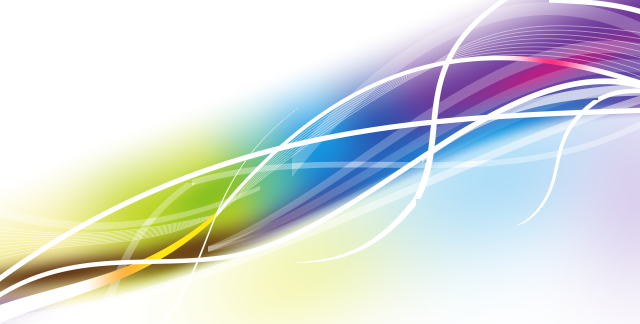
This background is drawn by a Shadertoy shader. Its source:

```glsl
// Flowing rainbow wave with white ribbons and fine line fans on a pale ground.
#define ASPECT 1.97
#define FAN_LINES 9
#define FAN_WIDTH 0.0012
#define FAN_ALPHA 0.5
#define VEIL_ALPHA 0.24
#define VEILS 3
#define UPPER_FADE 0.30
#define HUE_SKEW 0.5

const vec3 WHITE = vec3(1.0);
const vec3 CREAM = vec3(0.97, 0.94, 0.62);
const vec3 LIME = vec3(0.76, 0.84, 0.16);
const vec3 GREEN = vec3(0.45, 0.72, 0.12);
const vec3 TEAL = vec3(0.36, 0.74, 0.66);
const vec3 CYAN = vec3(0.08, 0.59, 0.88);
const vec3 BLUE = vec3(0.17, 0.33, 0.69);
const vec3 VIOLET = vec3(0.36, 0.29, 0.56);
const vec3 PURPLE = vec3(0.43, 0.22, 0.60);
const vec3 MAGENTA = vec3(0.78, 0.10, 0.50);
const vec3 BROWN = vec3(0.40, 0.23, 0.09);
const vec3 YELLOW = vec3(1.0, 0.90, 0.08);
const vec3 ORANGE = vec3(1.0, 0.70, 0.22);

// Cubic through four evenly spaced heights, s in 0..3; returns value and slope.
vec2 cubic(float s, vec4 h) {
    float d1 = h.y - h.x;
    float d2 = h.z - 2.0 * h.y + h.x;
    float d3 = h.w - 3.0 * h.z + 3.0 * h.y - h.x;
    float value = h.x + s * (d1 + (s - 1.0) / 2.0 * (d2 + (s - 2.0) / 3.0 * d3));
    float slope = d1 + d2 * (s - 0.5) + d3 * (3.0 * s * s - 6.0 * s + 2.0) / 6.0;
    return vec2(value, slope);
}

// Coverage of a tapering ribbon along p.x; span is its range, w its half widths.
float ribbon(vec2 p, vec2 span, vec4 h, vec2 w) {
    float t = (p.x - span.x) / (span.y - span.x);
    vec2 c = cubic(3.0 * clamp(t, 0.0, 1.0), h);
    float slope = 3.0 * c.y / (span.y - span.x);
    float d = abs(p.y - c.x) * inversesqrt(1.0 + slope * slope);
    float inside = step(0.0, t) * step(t, 1.0);
    return inside * clamp((mix(w.x, w.y, t) - d) * iResolution.y + 0.5, 0.0, 1.0);
}

// Soft sheared elliptical glow.
float glow(vec2 p, vec2 center, vec2 radius, float slope) {
    vec2 q = p - center;
    q.y -= slope * q.x;
    q /= radius;
    return exp(-dot(q, q));
}

vec3 spectrum(float x) {
    vec3 c = mix(CREAM, LIME, smoothstep(0.0, 0.38, x));
    c = mix(c, TEAL, smoothstep(0.58, 0.82, x));
    c = mix(c, CYAN, smoothstep(0.78, 0.98, x));
    c = mix(c, BLUE, smoothstep(1.0, 1.22, x));
    return mix(c, PURPLE, smoothstep(1.18, 1.42, x));
}

vec3 background(vec2 p) {
    // Pale light below the wave
    vec3 c = mix(WHITE, vec3(0.97, 0.97, 0.67), 0.9 * glow(p, vec2(0.97, 0.18), vec2(0.32, 0.2), 0.3));
    c = mix(c, vec3(0.66, 0.86, 0.97), 0.9 * glow(p, vec2(1.54, 0.46), vec2(0.42, 0.25), 0.2));
    c = mix(c, vec3(0.84, 0.78, 0.92), 0.8 * glow(p, vec2(1.97, 0.4), vec2(0.22, 0.3), 0.0));

    // Wave body with its inner shades
    float s = 3.0 * p.x / ASPECT;
    float low = cubic(s, vec4(0.046, 0.18, 0.474, 0.646)).x;
    float high = cubic(s, vec4(0.449, 0.705, 0.962, 1.256)).x;
    float body = smoothstep(low - 0.015, low + 0.05, p.y)
               * (1.0 - smoothstep(high - UPPER_FADE, high, p.y));
    vec3 wave = spectrum(p.x + HUE_SKEW * (p.y - 0.54));
    wave = mix(wave, GREEN, 0.7 * glow(p, vec2(0.65, 0.4), vec2(0.13, 0.08), 0.5));
    wave = mix(wave, BLUE, 0.95 * glow(p, vec2(1.08, 0.43), vec2(0.22, 0.1), 0.6));
    wave = mix(wave, CYAN, glow(p, vec2(1.5, 0.57), vec2(0.35, 0.08), 0.35));
    wave = mix(wave, VIOLET, glow(p, vec2(0.87, 0.31), vec2(0.17, 0.05), 0.5));
    wave = mix(wave, BROWN, glow(p, vec2(0.2, 0.16), vec2(0.42, 0.045), 0.15));
    wave = mix(wave, BROWN, 0.9 * glow(p, vec2(0.6, 0.23), vec2(0.17, 0.05), 0.3));
    wave = mix(wave, MAGENTA, 0.85 * glow(p, vec2(1.7, 0.785), vec2(0.22, 0.04), 0.35));
    c = mix(c, wave, body);
    return mix(c, PURPLE, 0.6 * glow(p, vec2(0.0, 0.05), vec2(0.12, 0.04), 0.2));
}

// Translucent bands
float veils(vec2 p) {
    float a = ribbon(p, vec2(0.9, ASPECT), vec4(0.487, 0.826, 0.969, 0.91), vec2(0.02));
    for (int i = 0; i < VEILS; i++) {
        vec4 path = vec4(0.231, 0.487, 0.764, 0.846) - float(i) * vec4(0.0, 0.05, 0.075, 0.05);
        a += ribbon(p, vec2(0.64, ASPECT), path, vec2(0.008, 0.02)) * (1.0 - 0.25 * float(i));
    }
    a += 1.5 * ribbon(p, vec2(0.59, ASPECT), vec4(0.436, 0.492, 0.497, 0.615), vec2(0.009));
    a += 1.3 * ribbon(p.yx, vec2(0.077, 0.436), vec4(0.333, 0.385, 0.46, 0.59), vec2(0.013, 0.009));
    a += 2.0 * ribbon(p, vec2(0.0, ASPECT), vec4(0.013, 0.167, 0.436, 0.692), vec2(0.012));
    a += 1.3 * ribbon(p, vec2(0.0, 0.8), vec4(0.346, 0.303, 0.33, 0.42), vec2(0.014, 0.006));
    a += 2.5 * ribbon(p, vec2(1.3, ASPECT), vec4(0.508, 0.641, 0.703, 0.723), vec2(0.008, 0.018));
    return min(a * VEIL_ALPHA, 0.8);
}

// Thin lines that spread from and return to the crest ribbon
float fans(vec2 p) {
    float a = 0.0;
    for (int i = 0; i < FAN_LINES; i++) {
        float k = float(i) / float(FAN_LINES - 1);
        vec4 tail = vec4(0.2, 0.24, 0.265, 0.338) + k * vec4(0.1, 0.04, 0.03, 0.0);
        vec4 rise = vec4(0.338, 0.577, 0.728, 0.805) - k * vec4(0.0, 0.06, 0.05, 0.0);
        vec4 crest = mix(vec4(0.8, 0.82, 0.806, 0.744), vec4(0.8, 0.9, 0.92, 0.9), k);
        a = max(a, ribbon(p, vec2(0.0, 0.667), tail, vec2(FAN_WIDTH)));
        a = max(a, ribbon(p, vec2(0.667, 1.36), rise, vec2(FAN_WIDTH)));
        a = max(a, ribbon(p, vec2(1.33, ASPECT), crest, vec2(FAN_WIDTH)));
    }
    return a * FAN_ALPHA;
}

// Solid white strands; steep ones run along y
float strands(vec2 p) {
    float a = ribbon(p, vec2(0.0, ASPECT), vec4(0.141, 0.482, 0.621, 0.659), vec2(0.008));
    a = max(a, ribbon(p, vec2(0.0, 0.667), vec4(0.09, 0.174, 0.192, 0.203), vec2(0.007)));
    a = max(a, ribbon(p, vec2(0.667, ASPECT), vec4(0.203, 0.385, 0.656, 0.736), vec2(0.007, 0.009)));
    a = max(a, ribbon(p.yx, vec2(0.385, 1.0), vec4(1.282, 1.333, 1.372, 1.551), vec2(0.01, 0.007)));
    a = max(a, ribbon(p, vec2(0.91, 1.282), vec4(0.19, 0.205, 0.262, 0.385), vec2(0.001, 0.01)));
    a = max(a, ribbon(p.yx, vec2(0.359, 0.692), vec4(1.662, 1.71, 1.741, 1.841), vec2(0.004, 0.007)));
    a = max(a, ribbon(p, vec2(1.59, 1.662), vec4(0.305, 0.315, 0.333, 0.359), vec2(0.001, 0.004)));
    a = max(a, ribbon(p, vec2(1.841, ASPECT), vec4(0.692, 0.71, 0.718, 0.72), vec2(0.007)));
    a = max(a, ribbon(p.yx, vec2(0.0, 0.667), vec4(0.5, 0.62, 0.718, 0.918), vec2(0.004, 0.0)));
    return max(a, ribbon(p, vec2(1.69, ASPECT), vec4(1.0, 0.995, 0.985, 0.965), vec2(0.008)));
}

void mainImage(out vec4 fragColor, in vec2 fragCoord) {
    vec2 p = fragCoord / iResolution.xy * vec2(ASPECT, 1.0);
    vec3 c = mix(background(p), WHITE, veils(p));
    c = mix(c, WHITE, fans(p));
    // Crest ribbon: white, then orange and yellow, white again, with a pink spot
    vec3 tint = mix(WHITE, ORANGE, smoothstep(0.25, 0.4, p.x));
    tint = mix(tint, YELLOW, smoothstep(0.38, 0.5, p.x));
    c = mix(c, tint, ribbon(p, vec2(0.0, 0.667), vec4(0.031, 0.103, 0.187, 0.338), vec2(0.026, 0.006)));
    tint = mix(WHITE, vec3(1.0, 0.2, 0.5), glow(p, vec2(1.7, 0.81), vec2(0.09), 0.0));
    c = mix(c, tint, ribbon(p, vec2(0.667, ASPECT), vec4(0.338, 0.713, 0.821, 0.744), vec2(0.005, 0.008)));
    fragColor = vec4(mix(c, WHITE, strands(p)), 1.0);
}
```
